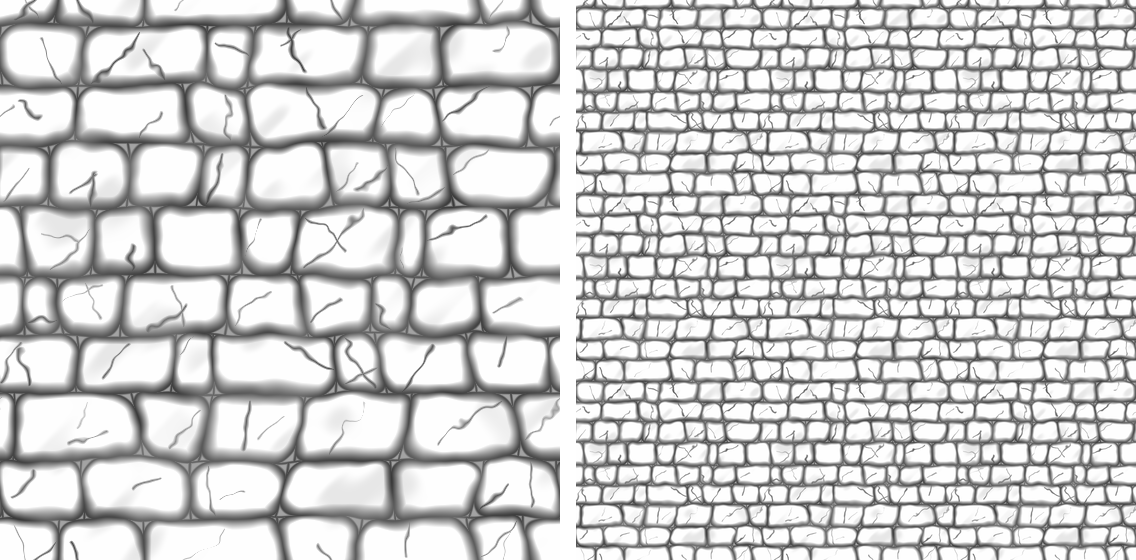
Left: one tile. Right: repeated 3 by 3.
This texture map is drawn by a WebGL 1 fragment shader. Its source:

```glsl
precision highp float;
// Tiling greyscale wall of rough stones: nine courses with jittered, leaning joints.
// Each stone is a rounded box in a noise-warped plane; its edge distance, cut by
// random cracks, drives a soft bevel from dark joint to white face.

uniform vec2 u_resolution;

const float ROWS = 9.0;
const float ROW_OFFSET = 0.65;    // height of the first course line, in courses
const float ROW_JITTER = 0.24;
const float MIN_STONES = 6.0;     // stones per course: 6 to 8
const float JOINT_JITTER = 0.62;
const float JOINT_LEAN = 0.3;
const float CORNER = 0.042;       // largest corner radius
const float BEVEL = 0.0145;       // base bevel width
const float CRACK_CHANCE = 0.55;
const float CRACK_SLOPE = 3.0;    // higher is thinner
const float JOINT_DARK = 0.22;
const float JOINT_LIGHT = 0.44;
const float CHIP_TONE = 0.64;     // small fill between corners
const float FACE_TONE = 0.995;
const float SMUDGE = 0.09;

float hash(vec2 p) {
  return fract(sin(dot(p, vec2(127.1, 311.7))) * 43758.5453);
}

float wrap(float i, float n) {
  return floor(mod(i + 0.5, n));
}

// Value noise repeating after a whole number of cells
float noise(vec2 p, vec2 period) {
  vec2 i = floor(p);
  vec2 f = p - i;
  f = f * f * (3.0 - 2.0 * f);
  vec2 a = floor(mod(i + 0.5, period));
  vec2 b = floor(mod(i + 1.5, period));
  return mix(mix(hash(a), hash(vec2(b.x, a.y)), f.x),
             mix(hash(vec2(a.x, b.y)), hash(b), f.x), f.y);
}

float tileNoise(vec2 p, float cells) {
  return noise(p * cells, vec2(cells));
}

vec2 warp(vec2 p) {
  vec2 broad = vec2(tileNoise(p, 13.0), tileNoise(p + 0.37, 14.0)) - 0.5;
  vec2 fine = vec2(tileNoise(p, 33.0), tileNoise(p + 0.61, 35.0)) - 0.5;
  return p + 0.014 * broad + 0.005 * fine;
}

float courseLine(float row) {
  return row + ROW_JITTER * (hash(vec2(wrap(row, ROWS), 5.3)) - 0.5);
}

float jointLine(float i, float rowId, float count, float lean) {
  vec2 id = vec2(wrap(i, count) + 2.7, rowId + 9.1);
  return i + JOINT_JITTER * (hash(id) - 0.5) + JOINT_LEAN * lean * (hash(id + 31.0) - 0.5);
}

// Distance to the nearest crack of a stone, as a bevel depth
float crackDepth(vec2 q, vec2 halfSize, vec2 id, float wobble) {
  float depth = 1.0;
  for (int k = 0; k < 2; k++) {
    vec2 seed = id + 17.3 * float(k + 1);
    if (hash(seed) > CRACK_CHANCE) continue;
    float angle = mix(0.35, 1.15, hash(seed + 1.7)) + 1.9 * float(k) * hash(seed + 8.3);
    vec2 along = vec2(cos(angle), sin(angle));
    vec2 start = (vec2(hash(seed + 2.9), hash(seed + 4.1)) - 0.5) * halfSize * 1.2;
    vec2 s = q - start;
    float side = abs(dot(s, vec2(-along.y, along.x)) + wobble);
    float past = max(abs(dot(s, along)) - mix(0.02, 0.07, hash(seed + 5.9)), 0.0);
    float shallow = 0.009 * hash(seed + 7.1);
    depth = min(depth, CRACK_SLOPE * length(vec2(side, past)) + shallow);
  }
  return depth;
}

void main() {
  vec2 uv = gl_FragCoord.xy / u_resolution;
  vec2 p = warp(uv);

  // Course
  float y = p.y * ROWS - ROW_OFFSET;
  float row = floor(y);
  if (y < courseLine(row)) row -= 1.0;
  else if (y >= courseLine(row + 1.0)) row += 1.0;
  float bottom = courseLine(row);
  float top = courseLine(row + 1.0);
  float rowId = wrap(row, ROWS);
  float pick = hash(vec2(rowId, 71.7));
  float count = MIN_STONES + floor(2.99 * pick * pick);

  // Stone within the course
  float lean = (y - bottom) / (top - bottom) - 0.5;
  float x = p.x * count + hash(vec2(rowId, 13.9)) * count;
  float col = floor(x);
  if (x < jointLine(col, rowId, count, lean)) col -= 1.0;
  else if (x >= jointLine(col + 1.0, rowId, count, lean)) col += 1.0;
  float left = jointLine(col, rowId, count, lean);
  float right = jointLine(col + 1.0, rowId, count, lean);
  vec2 id = vec2(wrap(col, count), rowId);
  vec2 units = vec2(count, ROWS);
  vec2 halfSize = 0.5 * vec2(right - left, top - bottom) / units;
  vec2 q = (vec2(x, y) - 0.5 * vec2(left + right, bottom + top)) / units;

  // Rounded edge, each corner with its own radius
  float small = min(halfSize.x, halfSize.y);
  float radius = min(CORNER * mix(0.35, 1.0, hash(id + 3.3 * sign(q) + 40.0)), 0.95 * small);
  vec2 c = abs(q) - halfSize + radius;
  float edge = radius - length(max(c, 0.0)) - min(max(c.x, c.y), 0.0);
  float wobble = 0.018 * (tileNoise(uv, 31.0) - 0.5) + 0.008 * (tileNoise(uv, 67.0) - 0.5);
  float depth = min(edge, crackDepth(q, halfSize, id, wobble));

  // Bevel, broader toward the underside
  float under = smoothstep(0.1, 1.0, -q.y / halfSize.y);
  float width = BEVEL * (0.55 + 0.9 * tileNoise(uv, 24.0) + 0.9 * under);
  float t = clamp(depth / min(width, 0.7 * small), 0.0, 1.0);
  t = 1.06 * t * t / (t + 0.06);

  // Tones
  float joint = mix(JOINT_DARK, JOINT_LIGHT, tileNoise(uv + 0.19, 18.0));
  float streak = noise(vec2(17.0 * (uv.x - uv.y), 7.0 * (uv.x + uv.y)), vec2(17.0, 7.0));
  float face = FACE_TONE - SMUDGE * smoothstep(0.68, 0.95, streak);
  float tone = mix(joint, face, t);
  vec2 border = halfSize - abs(q);
  float chip = min(-edge, min(border.x, border.y));
  tone = mix(tone, CHIP_TONE, smoothstep(0.0, 0.004, chip));
  gl_FragColor = vec4(vec3(tone), 1.0);
}
```
